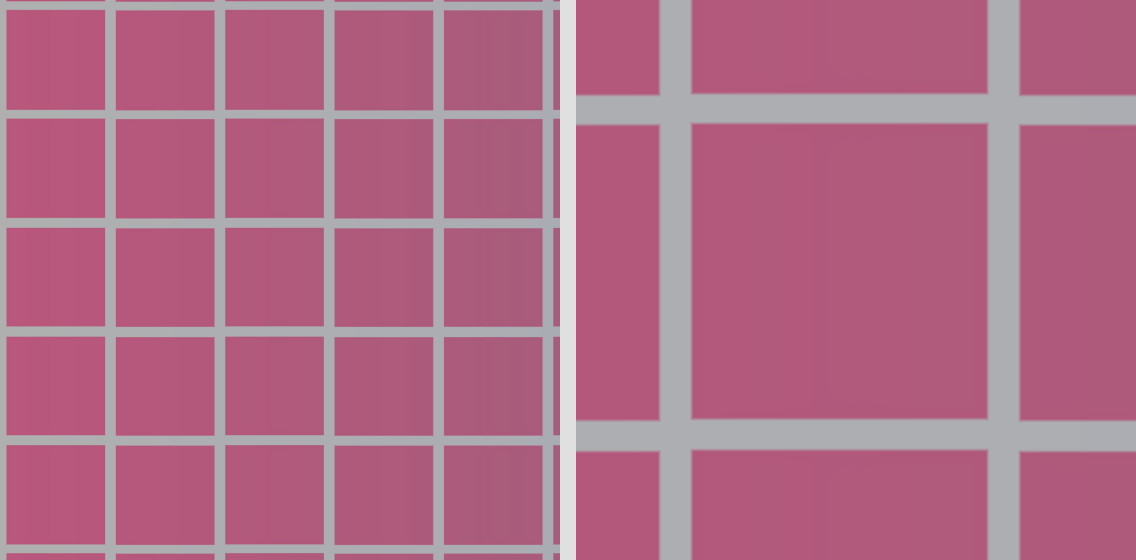
Left, the full canvas; right, a detail of the centre.
This pattern is drawn by a WebGL 2 fragment shader. Its source:

```glsl
#version 300 es
precision highp float;

uniform vec2 u_resolution;
out vec4 fragColor;

// Layout, in canvas widths and heights
const vec2 PERIOD = vec2(0.1953, 0.1940);
const vec2 FIRST_LINE = vec2(0.0020, 0.0195);
const vec2 LINE_WIDTH = vec2(0.0192, 0.0185);
const float WIDEST_ROW = 2.0;
const float ROW_NARROWING = 0.0007;
const float MAX_NARROWING = 0.0030;
const float COLUMN_JITTER = 0.0012;

// Edges
const float SOFTNESS = 0.0014;
const vec2 FRINGE_WIDTH = vec2(0.0024, 0.0046);
const float RIM_WIDTH = 0.0025;
const float RIM_STRENGTH = 0.30;

// Faint vertical banding in the glaze
const float BANDS = 22.0;
const float BAND_STRENGTH = 0.005;

// Colours
const vec3 TILE_LEFT = vec3(0.728, 0.340, 0.486);
const vec3 TILE_RIGHT = vec3(0.660, 0.362, 0.484);
const vec3 TILE_RIM = vec3(0.690, 0.310, 0.450);
const vec3 GROUT_LEFT = vec3(0.685, 0.688, 0.686);
const vec3 GROUT_RIGHT = vec3(0.668, 0.676, 0.705);
const vec3 GROUT_FRINGE = vec3(0.640, 0.670, 0.715);

float hash(float n) {
    n = fract(n * 0.1031);
    n *= n + 33.33;
    return fract(n * (n + n));
}

// Signed distance to the nearest line on each axis, negative inside it
vec2 lineDistance(vec2 uv) {
    float column = floor((uv.x - FIRST_LINE.x) / PERIOD.x);
    uv.y -= COLUMN_JITTER * (hash(column + 7.0) - 0.5);

    vec2 cell = (uv - FIRST_LINE) / PERIOD;
    vec2 nearest = floor(cell + 0.5);
    vec2 width = LINE_WIDTH;
    float rowOffset = nearest.y - WIDEST_ROW;
    width.y -= min(ROW_NARROWING * rowOffset * rowOffset, MAX_NARROWING);
    return abs(cell - nearest) * PERIOD - 0.5 * width;
}

vec3 tileColor(float x, float edge) {
    vec3 color = mix(TILE_LEFT, TILE_RIGHT, x);
    color += BAND_STRENGTH * (hash(floor(x * BANDS) + 3.0) - 0.5);
    float rim = exp(-max(edge, 0.0) / RIM_WIDTH);
    return mix(color, TILE_RIM, RIM_STRENGTH * rim);
}

vec3 groutColor(float x, vec2 edges) {
    vec3 color = mix(GROUT_LEFT, GROUT_RIGHT, x);
    // Cool fringe along both sides, suppressed where lines cross
    vec2 fringe = smoothstep(-FRINGE_WIDTH, vec2(0.0), edges);
    return mix(color, GROUT_FRINGE, min(fringe.x, 1.0) * fringe.y
        + (edges.x < edges.y ? fringe.x * (1.0 - fringe.y)
                             : fringe.y * (1.0 - fringe.x)));
}

void main() {
    vec2 uv = gl_FragCoord.xy / u_resolution;
    vec2 edges = lineDistance(uv);
    float edge = min(edges.x, edges.y);

    float pixel = 1.0 / min(u_resolution.x, u_resolution.y);
    float blur = max(SOFTNESS, 0.7 * pixel);
    float tileMask = smoothstep(-blur, blur, edge);

    // Only the line being crossed contributes its fringe
    vec2 groutEdges = edges.x < edges.y ? vec2(edges.x, -1.0) : vec2(-1.0, edges.y);
    vec3 color = mix(groutColor(uv.x, groutEdges), tileColor(uv.x, edge), tileMask);
    fragColor = vec4(color, 1.0);
}
```
